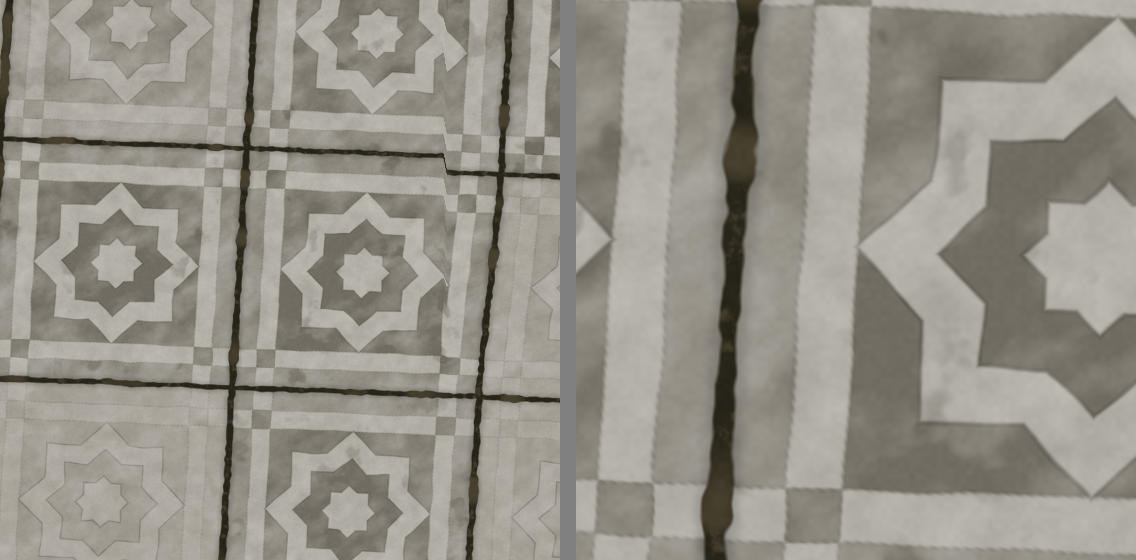
Left: the whole. Right: its middle third, enlarged.
A WebGL 1 fragment shader for this pattern:

```glsl
precision highp float;

uniform vec2 u_resolution;

// Lattice, in canvas units
const vec2 CENTRE = vec2(0.648, 0.513);
const vec2 ACROSS = vec2(0.440, -0.017);
const vec2 UP = vec2(0.026, 0.427);
const vec2 SLIP = vec2(-0.013, 0.030);
const float SEAM_X = 0.795;

// Tile layout, in tile units
const float BAND_INNER = 0.335;
const float BAND_OUTER = 0.410;
const float STAR_OUTER = 0.337;
const float STAR_MIDDLE = 0.225;
const float STAR_INNER = 0.108;
const float LINE_HALF = 0.0025;
const float DOT_PERIOD = 0.016;
const vec2 JOINT_HALF = vec2(0.0135, 0.0100);

// Soiling per tile: one column of tiles per line, bottom to top
const mat3 SOIL = mat3(0.20, 0.90, 0.45,
                       0.75, 0.92, 0.80,
                       0.15, 0.22, 1.00);

const vec3 MARBLE = vec3(0.720, 0.710, 0.678);
const vec3 BEIGE = vec3(0.672, 0.646, 0.608);
const vec3 GRIME = vec3(0.445, 0.425, 0.385);
const vec3 JOINT = vec3(0.150, 0.138, 0.095);
const vec3 MOSS = vec3(0.330, 0.295, 0.215);

float hash(vec2 p) {
    return fract(sin(dot(p, vec2(12.9898, 78.233))) * 43758.5453);
}

float noise(vec2 p) {
    vec2 i = floor(p);
    vec2 f = fract(p);
    f = f * f * (3.0 - 2.0 * f);
    return mix(mix(hash(i), hash(i + vec2(1.0, 0.0)), f.x),
               mix(hash(i + vec2(0.0, 1.0)), hash(i + vec2(1.0, 1.0)), f.x), f.y);
}

float fbm(vec2 p) {
    float sum = 0.0;
    float amp = 0.533;
    for (int i = 0; i < 4; i++) {
        sum += amp * noise(p);
        p = mat2(1.6, 1.2, -1.2, 1.6) * p + 7.3;
        amp *= 0.5;
    }
    return sum;
}

// Tip radius of the eight-pointed star (square plus diamond) through p
float starRadius(vec2 p) {
    vec2 a = abs(p);
    return 1.41421 * min(max(a.x, a.y), 0.70711 * (a.x + a.y));
}

vec2 toLattice(vec2 d) {
    float det = ACROSS.x * UP.y - ACROSS.y * UP.x;
    return vec2(d.x * UP.y - d.y * UP.x, d.y * ACROSS.x - d.x * ACROSS.y) / det;
}

float tileSoil(vec2 id) {
    vec3 index = vec3(-1.0, 0.0, 1.0);
    vec2 c = clamp(id, -1.0, 1.0);
    vec3 column = vec3(equal(index, vec3(c.x)));
    vec3 row = vec3(equal(index, vec3(c.y)));
    return dot(row, SOIL * column);
}

float below(float edge, float x, float soft) {
    return 1.0 - smoothstep(edge - soft, edge + soft, x);
}

void main() {
    vec2 uv = gl_FragCoord.xy / u_resolution;
    float soft = max(0.004, 1.6 / min(u_resolution.x, u_resolution.y));

    // Upper right tiles have slipped along a seam
    float slipped = smoothstep(SEAM_X - 0.004, SEAM_X + 0.004, uv.x) * smoothstep(0.28, 0.68, uv.y);
    vec2 t = toLattice(uv + SLIP * slipped - CENTRE);
    t += 0.009 * (vec2(noise(t * 13.0), noise(t * 13.0 + 40.0)) - 0.5);
    vec2 id = floor(t + 0.5);
    vec2 p = t - id;
    vec2 a = abs(p);
    float soil = tileSoil(id);

    // Crossing bands: light where exactly one passes, grey elsewhere
    vec2 band = vec2(below(BAND_OUTER, a.x, soft) - below(BAND_INNER, a.x, soft),
                     below(BAND_OUTER, a.y, soft) - below(BAND_INNER, a.y, soft));
    float light = band.x + band.y - 2.0 * band.x * band.y;
    float panel = below(BAND_INNER, max(a.x, a.y), soft);
    float grey = (1.0 - light) * mix(0.50, 0.82, panel);
    grey = mix(grey, 0.75, band.x * band.y);

    // Nested stars
    float star = starRadius(p);
    float inStar = below(STAR_OUTER, star, soft * 1.4);
    grey = mix(grey, 0.0, inStar);
    grey = mix(grey, 0.98, below(STAR_MIDDLE, star, soft * 1.4));
    grey = mix(grey, 0.0, below(STAR_INNER, star, soft * 1.4));

    // Streaked grime and mottled marble
    vec2 wearAt = t + id * 5.7;
    float streaks = fbm(mat2(0.8, -0.6, 0.6, 0.8) * wearAt * vec2(7.0, 12.0));
    float mottle = fbm(wearAt * 22.0 + 3.0);
    float grime = grey * soil * (0.35 + 1.25 * streaks);
    grime += 0.32 * (mottle - 0.36) + 0.14 * (streaks - 0.4);
    grime += 0.35 * soil * smoothstep(0.68, 0.80, fbm(wearAt * 9.0 + 21.0));
    vec3 color = mix(MARBLE, BEIGE, 0.7 * (1.0 - soil) * (0.6 + 0.6 * streaks));
    color = mix(color, GRIME, clamp(grime, -0.1, 1.0));

    // Engraved outlines, dotted along the straight borders
    vec2 border = min(abs(a - BAND_INNER), abs(a - BAND_OUTER));
    float dots = 0.6 + 0.4 * sin(6.28318 * (p.x + p.y) / DOT_PERIOD);
    float borderLine = below(LINE_HALF, min(border.x, border.y), soft) * dots * (1.0 - inStar);
    float starLine = min(abs(star - STAR_OUTER), min(abs(star - STAR_MIDDLE), abs(star - STAR_INNER)));
    float engraved = max(borderLine * 0.65, below(LINE_HALF, starLine * 0.71, soft));
    color *= 1.0 - 0.20 * engraved * (0.4 + 1.0 * mottle);

    // Ragged joints with a dirty rim and patches of moss
    vec2 edge = 0.5 - a;
    float ragged = 0.75 + 0.5 * noise(t * 45.0);
    float tuft = smoothstep(0.70, 0.88, noise(t * 8.0 + 11.0));
    vec2 reach = edge - JOINT_HALF * ragged * (1.0 + 0.6 * tuft);
    float gap = min(reach.x, reach.y);
    color *= 1.0 - 0.14 * below(0.012, gap, 0.014);
    vec3 filling = mix(JOINT, MOSS, max(0.7 * tuft, 0.6 * smoothstep(0.5, 0.8, fbm(t * 50.0))));
    color = mix(color, filling, below(0.0, gap, soft));

    // Fine grain
    color += 0.022 * (noise(uv * 300.0) - 0.5);
    gl_FragColor = vec4(color, 1.0);
}
```
